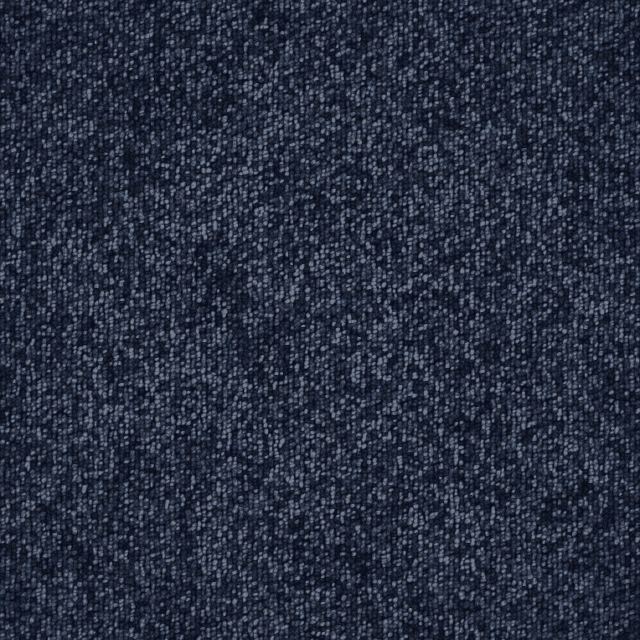
This texture is drawn by a WebGL 1 fragment shader. Its source:

```glsl
precision highp float;
// Navy loop-pile carpet: narrow upright columns of small leaning yarn loops.
// Cellular search finds the nearest loop; its random yarn tone and rounded
// profile pick a colour from a dark-to-light ramp, with faint broad blotches.
uniform vec2 u_resolution;

const float COLUMNS = 124.0;       // loop columns across the canvas
const float ROWS = 150.0;          // loops along one column
const float LEAN = 0.95;           // angle of the loop's long axis, radians
const float LEAN_SPREAD = 1.1;
const vec2 LOOP_RADII = vec2(0.72, 0.53);   // in column widths
const float SIZE_SPREAD = 0.34;
const vec2 JITTER = vec2(0.34, 0.62);       // scatter of loop centres, in cells
const float DARKEST_YARN = 0.95;   // yarn tones, in steps of the ramp
const float LIGHTEST_YARN = 6.25;
const float STREAK_SHARE = 0.38;   // loops that share a tone along the column
const float STREAK_LENGTH = 3.0;   // loops per streak
const float BLOTCH = 0.20;         // strength of broad tone drift
const float FIBRE = 0.55;          // strength of fine strand shading

const vec3 SHADOW = vec3(0.035, 0.045, 0.100);
const vec3 INK    = vec3(0.080, 0.110, 0.163);
const vec3 NAVY   = vec3(0.138, 0.162, 0.233);
const vec3 SLATE  = vec3(0.200, 0.232, 0.305);
const vec3 STEEL  = vec3(0.290, 0.330, 0.402);
const vec3 SILVER = vec3(0.420, 0.452, 0.515);

float hash(vec2 p) {
  vec3 q = fract(vec3(p.xyx) * 0.1031);
  q += dot(q, q.yzx + 33.33);
  return fract((q.x + q.y) * q.z);
}

// Piecewise blend through the six colours, one step per unit of level.
vec3 ramp(float level) {
  vec3 c = mix(SHADOW, INK, clamp(level, 0.0, 1.0));
  c = mix(c, NAVY, clamp(level - 1.0, 0.0, 1.0));
  c = mix(c, SLATE, clamp(level - 2.0, 0.0, 1.0));
  c = mix(c, STEEL, clamp(level - 3.0, 0.0, 1.0));
  return mix(c, SILVER, clamp(level - 4.0, 0.0, 1.3));
}

// Broad, soft light and dark areas from layered sines.
float blotches(vec2 p) {
  float s = sin(p.x * 17.0 + 2.0 * sin(p.y * 11.0));
  s += sin(p.y * 23.0 + 2.3 * sin(p.x * 13.0 + 1.0));
  s += sin(p.x * 61.0 + p.y * 29.0 + 2.0 * sin(p.y * 43.0));
  s += sin(p.y * 71.0 - p.x * 37.0 + 2.0 * sin(p.x * 53.0));
  return s * 0.5;
}

// Most loops have a tone of their own; the rest follow a vertical streak.
float yarnTone(vec2 id) {
  float own = hash(id + 17.0);
  float streak = hash(vec2(id.x + 211.0, floor(id.y / STREAK_LENGTH) + 59.0));
  float pick = hash(id + vec2(83.0, 140.0));
  return mix(DARKEST_YARN, LIGHTEST_YARN, pick < STREAK_SHARE ? streak : own);
}

vec3 carpet(vec2 p) {
  p.x += 0.0009 * sin(p.y * 27.0 + 3.0 * sin(p.x * 9.0));
  p.x += 0.0007 * sin(p.y * 190.0 + 5.0 * sin(p.x * 83.0));
  float column = floor(p.x * COLUMNS);
  float nearest = 9.0;
  vec2 loopId = vec2(0.0);
  vec2 loopPos = vec2(0.0);

  // Nearest leaning ellipse among the neighbouring loops.
  for (int i = -1; i <= 1; i++) {
    float c = column + float(i);
    float shift = hash(vec2(c + 31.0, 7.0)) + 0.8 * sin(p.y * 37.0 + c * 2.4);
    float row = floor(p.y * ROWS + shift);
    for (int j = -1; j <= 1; j++) {
      vec2 id = vec2(c, row + float(j)) + 5.0;
      vec2 scatter = vec2(hash(id + 301.0), hash(id + 407.0)) - 0.5;
      vec2 d = vec2(p.x * COLUMNS, p.y * ROWS + shift) - (id - 4.5 + scatter * JITTER);
      d.y *= COLUMNS / ROWS;
      float a = LEAN + LEAN_SPREAD * (hash(id + 509.0) - 0.5);
      vec2 axis = vec2(cos(a), sin(a));
      vec2 q = vec2(dot(d, axis), dot(d, vec2(-axis.y, axis.x)));
      float size = 1.0 + SIZE_SPREAD * (hash(id + 811.0) - 0.5);
      float r = length(q / (LOOP_RADII * size));
      if (r < nearest) {
        nearest = r;
        loopId = id;
        loopPos = q;
      }
    }
  }

  // Rounded loop, strands along its length, and dark gaps around it.
  float profile = max(1.0 - nearest * nearest, 0.0);
  float phase = 6.28 * hash(loopId + 613.0);
  float strands = sin(loopPos.y * 13.0 + phase) + sin(loopPos.x * 9.0 + phase * 3.0);
  float tone = yarnTone(loopId) + FIBRE * strands;
  float edgeFade = 0.5 * dot(p - 0.5, p - 0.5);
  float level = tone * profile * (1.06 - edgeFade);
  level += BLOTCH * blotches(p) * (0.3 + profile);
  vec3 tint = vec3(-0.012, 0.0, 0.016) * (hash(loopId + 719.0) - 0.4);
  return ramp(level) + tint;
}

void main() {
  // Four samples per pixel smooth the loop edges.
  vec3 sum = vec3(0.0);
  for (int i = 0; i < 4; i++) {
    vec2 offset = vec2(mod(float(i), 2.0), floor(float(i) * 0.5)) * 0.5 - 0.25;
    sum += carpet((gl_FragCoord.xy + offset) / u_resolution);
  }
  gl_FragColor = vec4(sum * 0.25, 1.0);
}
```
